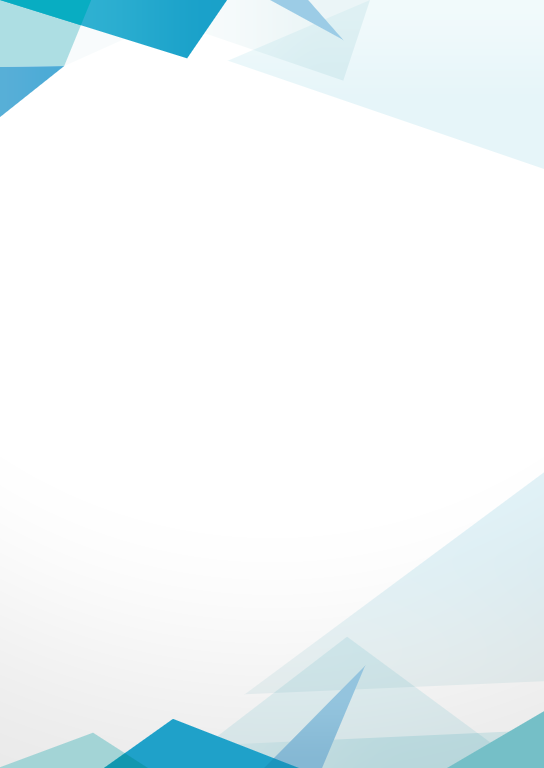
This background is drawn by a Shadertoy shader. Its source:

```glsl
// Stationery background: translucent blue and teal facets along the top and
// bottom of a white page. Each facet is a smooth-edged triangle, running past
// the page where needed; glassy ones multiply, solid ones are mixed over.

#define PAGE_SHAPE vec2(0.707, 1.0)
#define GLOW_CENTER vec2(0.354, 0.94)
#define SHADOW_START 0.60
#define SHADOW_DEPTH 0.085
#define ICE vec3(0.90, 0.96, 0.975)
#define GLASS vec3(0.93, 0.965, 0.97)
#define MIST vec3(0.68, 0.87, 0.89)
#define TEAL vec3(0.03, 0.68, 0.76)
#define AZURE vec3(0.10, 0.63, 0.79)
#define SKY vec3(0.30, 0.67, 0.84)
#define STEEL vec3(0.58, 0.77, 0.87)

// Signed distance from the line a-b, positive on its left
float edgeDistance(vec2 p, vec2 a, vec2 b) {
    vec2 along = normalize(b - a);
    vec2 offset = p - a;
    return along.x * offset.y - along.y * offset.x;
}

// Antialiased coverage of a triangle, corners as fractions of the page
float facet(vec2 uv, vec2 a, vec2 b, vec2 c) {
    vec2 p = uv * PAGE_SHAPE;
    a *= PAGE_SHAPE;
    b *= PAGE_SHAPE;
    c *= PAGE_SHAPE;
    float winding = sign(edgeDistance(c, a, b));
    float inside = min(winding * edgeDistance(p, a, b),
                   min(winding * edgeDistance(p, b, c),
                       winding * edgeDistance(p, c, a)));
    return clamp(inside * iResolution.y + 0.5, 0.0, 1.0);
}

void paint(inout vec3 color, vec3 tint, float cover) {
    color = mix(color, tint, cover);
}

void glaze(inout vec3 color, vec3 tint, float cover) {
    color *= mix(vec3(1.0), tint, cover);
}

void drawTop(inout vec3 color, vec2 uv) {
    // Pale glass on the right
    float wide = facet(uv, vec2(0.419, 0.921), vec2(1.581, 0.639), vec2(0.938, 1.078));
    float pane = facet(uv, vec2(0.631, 0.895), vec2(0.140, 1.014), vec2(0.735, 1.117));
    float faint = facet(uv, vec2(0.118, 0.914), vec2(0.404, 1.005), vec2(0.168, 1.005));
    vec3 ice = mix(ICE, vec3(0.945, 0.98, 0.985), smoothstep(0.85, 1.0, uv.y));
    glaze(color, ice, wide);
    glaze(color, GLASS, pane * mix(0.5, 1.1, smoothstep(0.38, 0.6, uv.x)));
    glaze(color, GLASS, faint * 0.4);

    // Solid facets on the left
    float mist = facet(uv, vec2(0.118, 0.914), vec2(-0.368, 0.909), vec2(0.267, 1.172));
    float wedge = facet(uv, vec2(0.118, 0.914), vec2(-0.368, 0.909), vec2(-0.118, 0.781));
    float roof = facet(uv, vec2(0.344, 0.924), vec2(-0.344, 1.076), vec2(0.491, 1.076));
    paint(color, MIST, mist);
    paint(color, mix(SKY, STEEL, 0.15 * smoothstep(0.1, 0.0, uv.x)), wedge);
    paint(color, mix(AZURE + vec3(0.08, 0.06, 0.03), AZURE, smoothstep(0.15, 0.4, uv.x)), roof);
    paint(color, TEAL, roof * mist);

    // Narrow shard
    float shard = facet(uv, vec2(0.631, 0.948), vec2(0.362, 1.052), vec2(0.502, 1.052));
    paint(color, STEEL + 0.03, shard);
}

void drawBottom(inout vec3 color, vec2 uv) {
    // Pale glass on the right
    float wide = facet(uv, vec2(0.450, 0.096), vec2(1.550, 0.674), vec2(1.550, 0.130));
    float peak = facet(uv, vec2(0.638, 0.171), vec2(0.009, -0.171), vec2(1.292, -0.171));
    float band = facet(uv, vec2(0.184, 0.023), vec2(1.2, 0.056), vec2(1.2, -0.6));
    glaze(color, mix(vec3(0.93, 0.965, 0.97), ICE - vec3(0.015, 0.01, 0.005),
                     smoothstep(0.1, 0.3, uv.y)), wide);
    glaze(color, vec3(0.90, 0.96, 0.97), peak);
    glaze(color, vec3(0.87, 0.95, 0.96), band * smoothstep(0.2, 0.75, uv.x));

    // Teal corners
    float corner = facet(uv, vec2(0.6, -0.092), vec2(1.2, 0.157), vec2(1.2, -0.2));
    float hill = facet(uv, vec2(0.171, 0.046), vec2(-0.171, -0.044), vec2(0.373, -0.046));
    paint(color, vec3(0.46, 0.75, 0.78), corner);
    paint(color, MIST - vec3(0.04, 0.04, 0.05), hill);

    // Shard behind the solid blue peak
    float shard = facet(uv, vec2(0.671, 0.133), vec2(0.513, -0.133), vec2(0.300, -0.133));
    float blue = facet(uv, vec2(0.318, 0.064), vec2(0.064, -0.064), vec2(0.781, -0.064));
    paint(color, mix(STEEL - vec3(0.06, 0.05, 0.04), STEEL, smoothstep(0.0, 0.1, uv.y)), shard);
    paint(color, AZURE + vec3(0.02, 0.0, 0.0), blue);
    glaze(color, vec3(0.55, 0.94, 0.87), blue * hill);
    glaze(color, vec3(0.90, 0.93, 0.94), blue * shard);
}

void mainImage(out vec4 fragColor, in vec2 fragCoord) {
    vec2 uv = fragCoord / iResolution.xy;

    // White page with a soft grey falloff toward the bottom corners
    float reach = distance(uv * PAGE_SHAPE, GLOW_CENTER);
    vec3 color = vec3(1.0 - SHADOW_DEPTH * smoothstep(SHADOW_START, 1.05, reach));

    drawTop(color, uv);
    drawBottom(color, uv);
    fragColor = vec4(color, 1.0);
}
```
